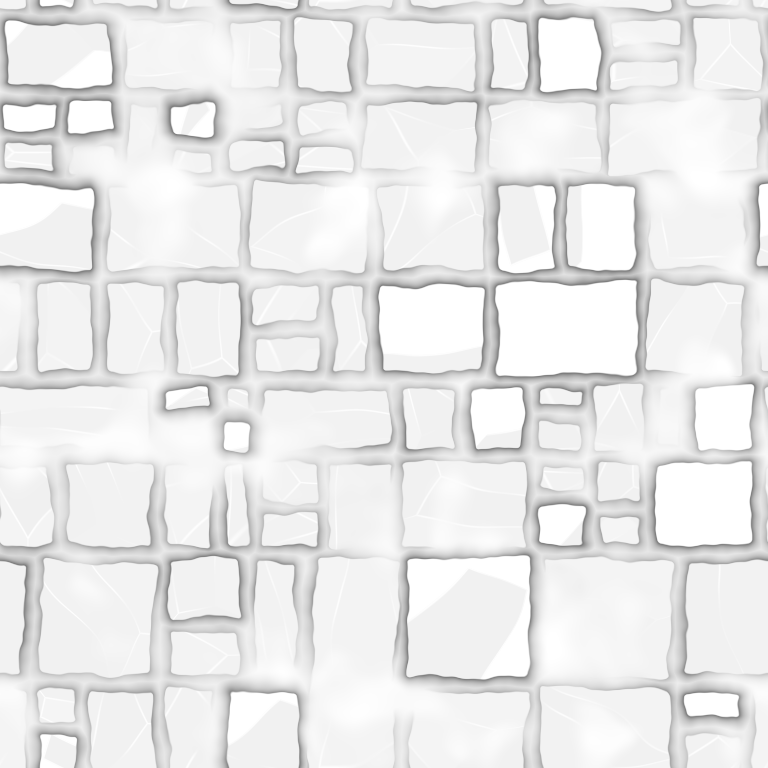
A Shadertoy shader for this texture map:

```glsl
const float BANDS = 4.0;          // tall bands, most cut into two courses
const float BLOCKS = 6.0;         // blocks along a band
const float TALL_SHARE = 0.06;    // blocks filling a whole band
const float HALVED_SHARE = 0.5;   // course blocks cut in two
const float STACKED_SHARE = 0.22; // narrow stones cut into a stack
const float PROUD_SHARE = 0.18;   // stones standing out, with white facets
const float CORNER = 0.005;
const float REACH = 0.026;        // widest extent of the joint shadow
const float SHADOW = 0.50;
const float MORTAR_TONE = 0.957;
const float FACE_TONE = 0.951;
const float RIDGE_TONE = 0.995;
const float RIDGE_WIDTH = 0.0013;
const float TAU = 6.28318;

struct Stone { vec2 centre; vec2 halfSize; float key; };

float rnd(float key, float salt) {
    return fract(sin(key * 12.9898 + salt * 78.233) * 43758.5453);
}

vec2 gradient(vec2 cell, float period, float seed) {
    cell = mod(cell, period);
    float a = TAU * fract(sin(dot(cell, vec2(127.1, 311.7)) + seed * 17.3) * 43758.5453);
    return vec2(cos(a), sin(a));
}

// Gradient noise that repeats over the unit square
float noise(vec2 p, float period, float seed) {
    p *= period;
    vec2 c = floor(p), f = p - c, u = f * f * f * (f * (f * 6.0 - 15.0) + 10.0);
    vec2 e = vec2(1, 0);
    float a = dot(gradient(c, period, seed), f);
    float b = dot(gradient(c + e.xy, period, seed), f - e.xy);
    float d = dot(gradient(c + e.yx, period, seed), f - e.yx);
    float g = dot(gradient(c + 1.0, period, seed), f - 1.0);
    return mix(mix(a, b, u.x), mix(d, g, u.x), u.y);
}

// Uneven divisions of a line: start, end and index of the one holding x
float border(float i, float n, float seed) {
    return (i + 0.36 * (rnd(mod(i, n), seed) - 0.5)) / n;
}
vec3 span(float x, float n, float seed) {
    float i = floor(x * n);
    if (x < border(i, n, seed)) i--;
    else if (x >= border(i + 1.0, n, seed)) i++;
    return vec3(border(i, n, seed), border(i + 1.0, n, seed), mod(i, n));
}

void split(float x, float ratio, inout float lo, inout float hi, inout float key) {
    float cut = mix(lo, hi, ratio);
    if (x < cut) hi = cut; else lo = cut;
    key = key * 3.0 + (x < cut ? 1.0 : 2.0);
}

Stone stoneAt(vec2 p) {
    vec3 band = span(p.y, BANDS, 3.0);
    vec2 shift = vec2(rnd(band.z, 5.0), 0);
    p += shift;
    vec3 block = span(p.x, BLOCKS, band.z + 11.0);
    vec2 lo = vec2(block.x, band.x), hi = vec2(block.y, band.y);
    float key = band.z * BLOCKS + block.z + 1.0;
    if (rnd(key, 1.0) > TALL_SHARE) {
        split(p.y, mix(0.42, 0.58, rnd(band.z, 6.0)), lo.y, hi.y, key);
        if (rnd(key, 2.0) < HALVED_SHARE) {
            split(p.x, mix(0.36, 0.64, rnd(key, 3.0)), lo.x, hi.x, key);
            if (rnd(key, 4.0) < STACKED_SHARE) split(p.y, mix(0.43, 0.57, rnd(key, 5.0)), lo.y, hi.y, key);
        }
    }
    float inset = mix(0.007, 0.0125, rnd(key, 7.0));
    return Stone(0.5 * (lo + hi) - shift, 0.5 * (hi - lo) - inset, key);
}

// Rounded box with skewed, worn sides
float stoneDistance(vec2 p, Stone s) {
    vec2 w = p - s.centre;
    w += w.yx * 0.09 * (vec2(rnd(s.key, 8.0), rnd(s.key, 9.0)) - 0.5);
    w += 0.009 * vec2(noise(p, 17.0, s.key), noise(p, 17.0, s.key + 0.7));
    w += 0.003 * vec2(noise(p, 53.0, s.key), noise(p, 53.0, s.key + 0.7));
    vec2 q = abs(w) - s.halfSize + CORNER;
    return length(max(q, 0.0)) + min(max(q.x, q.y), 0.0) - CORNER;
}

float facetTone(float key, float facet, bool proud) {
    float r = rnd(key, 20.0 + facet);
    return proud && r > 0.3 ? 1.0 : FACE_TONE + 0.016 * (r - 0.5);
}

// Flat top with sloping cuts; bright ridges where two planes meet
float faceTone(vec2 p, Stone s, bool proud, float pixel) {
    vec2 w = (p - s.centre) / s.halfSize;
    w += 0.35 * vec2(noise(p, 9.0, 2.0), noise(p, 9.0, 4.0));
    vec2 low = vec2(0.0, 9.0), facet = vec2(0.0);
    for (float k = 1.0; k < 4.0; k++) {
        float a = TAU * (k + 0.8 * rnd(s.key, 30.0 + k)) / 3.0;
        float h = mix(0.25, 1.1, rnd(s.key, 40.0 + k)) - dot(w, vec2(cos(a), sin(a)));
        if (h < low.x) { low = vec2(h, low.x); facet = vec2(k, facet.x); }
        else if (h < low.y) { low.y = h; facet.y = k; }
    }
    float gap = (low.y - low.x) * min(s.halfSize.x, s.halfSize.y);
    float near = facetTone(s.key, facet.x, proud), far = facetTone(s.key, facet.y, proud);
    float tone = mix(0.5 * (near + far), near, smoothstep(0.0, pixel, gap));
    float ridge = 1.0 - smoothstep(0.0, RIDGE_WIDTH + 0.5 * pixel, gap);
    return mix(tone, max(tone, RIDGE_TONE), ridge * smoothstep(-0.35, 0.25, noise(p, 11.0, 6.0)));
}

void mainImage(out vec4 fragColor, in vec2 fragCoord) {
    vec2 p = fragCoord / iResolution.y;
    float pixel = 1.0 / iResolution.y;

    // Mortar smeared over the wall in soft clouds
    vec2 drift = p + 0.03 * vec2(noise(p, 8.0, 1.0), noise(p, 8.0, 2.0));
    float cover = 0.95 * noise(drift, 6.0, 3.0) + 0.5 * noise(drift, 15.0, 4.0);
    float cloud = MORTAR_TONE + 0.03 * noise(drift, 10.0, 5.0) + 0.025 * noise(drift, 24.0, 6.0)
                + 0.03 * smoothstep(0.0, 0.5, cover);

    // Nearest stone, and the deepest shadow cast by those around
    float shade = 0.0, nearest = 9.0, exposure = 0.0;
    Stone owner;
    for (int i = 0; i < 9; i++) {
        Stone s = stoneAt(p + REACH * vec2(i % 3 - 1, i / 3 - 1));
        float d = stoneDistance(p, s), r = rnd(s.key, 10.0);
        float rise = mix(0.08, 0.75, r) + (r > 1.0 - PROUD_SHARE ? 0.4 : 0.0);
        float e = clamp(rise - cover, 0.0, 1.0), o = max(d, 0.0);
        float halo = 0.6 * exp(-o / 0.0045) + 0.4 * exp(-o / 0.014);
        halo *= smoothstep(REACH, 0.3 * REACH, o) * smoothstep(-0.003, 0.0008, d);
        shade = max(shade, e * halo);
        if (d < nearest) { nearest = d; exposure = e; owner = s; }
    }

    bool proud = rnd(owner.key, 10.0) > 1.0 - PROUD_SHARE;
    float inside = 1.0 - smoothstep(-0.0012 - 0.5 * pixel, 0.5 * pixel, nearest);
    float face = faceTone(p, owner, proud, pixel);
    float tone = mix(cloud - SHADOW * shade, face, inside * smoothstep(0.02, 0.3, exposure));
    fragColor = vec4(vec3(clamp(tone, 0.0, 1.0)), 1.0);
}
```
